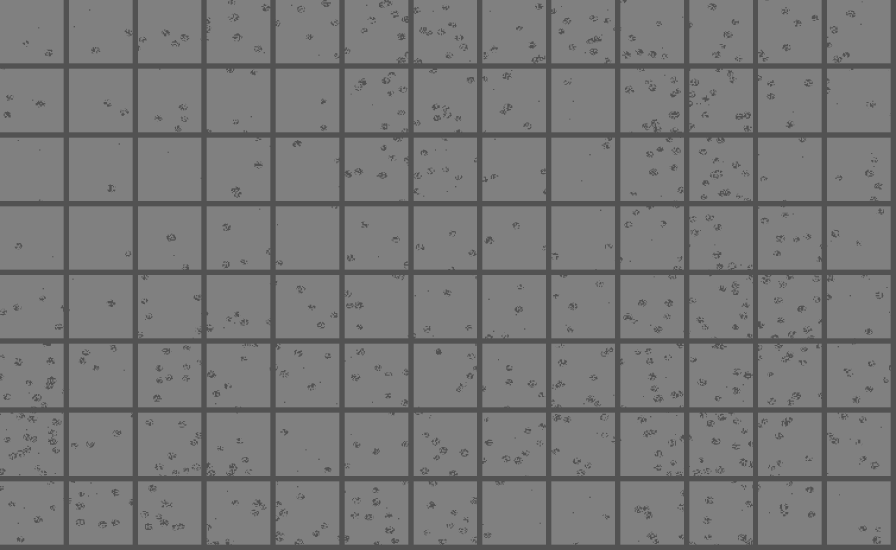
Reproduce this pattern procedurally as a Shadertoy shader.

```glsl
const vec2 TILE_COUNT = vec2(13.0, 8.0);
const float GROUT_WIDTH = 0.077;
const float SPOT_GRID = 5.0;    // possible spots per tile side
const float GRAIN_GRID = 58.0;  // specks per tile side
const vec3 TILE_COLOR = vec3(0.50);
const vec3 DARK_COLOR = vec3(0.32);
const int SAMPLES = 3;

float hash(vec2 p, float seed) {
    vec3 q = fract(vec3(p.xyx) * 0.1031 + seed * 0.173);
    q += dot(q, q.yzx + 33.33);
    return fract((q.x + q.y) * q.z);
}

float valueNoise(vec2 p, float seed) {
    vec2 i = floor(p);
    vec2 f = fract(p);
    f = f * f * (3.0 - 2.0 * f);
    float low = mix(hash(i, seed), hash(i + vec2(1.0, 0.0), seed), f.x);
    float high = mix(hash(i + vec2(0.0, 1.0), seed), hash(i + 1.0, seed), f.x);
    return mix(low, high, f.y);
}

// Chance of a spot, drifting over several tiles with smaller clumps
float spotChance(vec2 tilePos) {
    float n = mix(valueNoise(tilePos * 0.5, 1.0), valueNoise(tilePos * 1.8, 2.0), 0.45);
    return 0.02 + 0.92 * n * n;
}

// Strength of the nearest scattered round spots
float spotMask(vec2 tilePos) {
    vec2 p = tilePos * SPOT_GRID;
    vec2 cell = floor(p);
    float mask = 0.0;
    for (int y = -1; y <= 1; y++) {
        for (int x = -1; x <= 1; x++) {
            vec2 id = cell + vec2(x, y);
            vec2 center = id + vec2(hash(id, 3.0), hash(id, 4.0));
            float radius = mix(0.25, 0.36, hash(id, 5.0));
            float present = step(hash(id, 6.0), spotChance(id / SPOT_GRID));
            float d = length((p - center) * vec2(0.9, 1.1));
            mask = max(mask, present * (1.0 - smoothstep(radius * 0.75, radius, d)));
        }
    }
    return mask;
}

// Fine specks that break up each spot
float speckle(vec2 tilePos, float density) {
    vec2 grain = floor(tilePos * GRAIN_GRID);
    return step(hash(grain, 7.0), density);
}

// Lines along the right and bottom side of every tile
float grout(vec2 tilePos, float width) {
    vec2 f = fract(tilePos);
    return max(step(1.0 - width, f.x), step(f.y, width));
}

vec3 wallColor(vec2 tilePos) {
    float wear = speckle(tilePos, 0.47 * spotMask(tilePos));
    float dark = max(wear, grout(tilePos, GROUT_WIDTH));
    return mix(TILE_COLOR, DARK_COLOR, dark);
}

void mainImage(out vec4 fragColor, in vec2 fragCoord) {
    // Average samples across the pixel for smooth edges
    vec3 sum = vec3(0.0);
    for (int y = 0; y < SAMPLES; y++) {
        for (int x = 0; x < SAMPLES; x++) {
            vec2 offset = (vec2(x, y) + 0.5) / float(SAMPLES) - 0.5;
            sum += wallColor((fragCoord + offset) / iResolution.xy * TILE_COUNT);
        }
    }
    fragColor = vec4(sum / float(SAMPLES * SAMPLES), 1.0);
}
```
